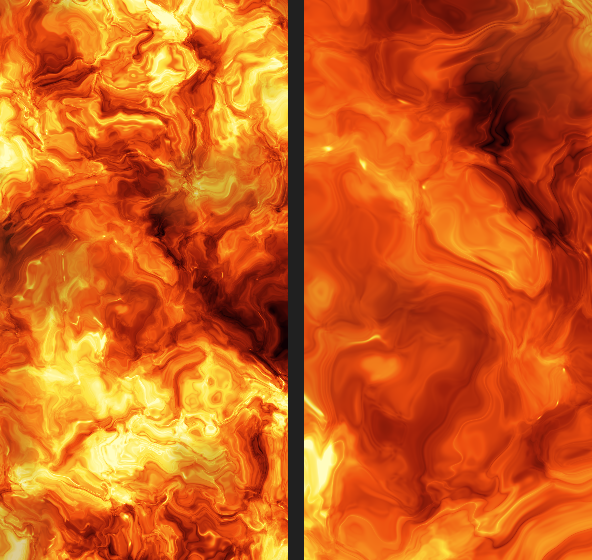
Left, the full canvas; right, a detail of the centre.
Give the GLSL for this texture, as a Shadertoy shader.

```glsl
const vec3 FLAME[7] = vec3[7](
    vec3(0.06, 0.00, 0.01), vec3(0.32, 0.04, 0.02), vec3(0.64, 0.13, 0.04),
    vec3(0.93, 0.30, 0.06), vec3(0.97, 0.58, 0.13), vec3(0.99, 0.89, 0.25),
    vec3(1.00, 0.99, 0.74));
const float HEAT_STOPS[7] = float[7](-2.7, -1.8, -0.9, -0.05, 0.7, 1.37, 2.35);
const vec3 SMOKE = vec3(0.50, 0.29, 0.11);

float hash(vec2 p) {
    return fract(sin(dot(p, vec2(127.1, 311.7))) * 43758.5);
}

float valueNoise(vec2 p) {
    vec2 cell = floor(p);
    vec2 f = fract(p);
    f = f * f * (3.0 - 2.0 * f);
    float low = mix(hash(cell), hash(cell + vec2(1.0, 0.0)), f.x);
    float high = mix(hash(cell + vec2(0.0, 1.0)), hash(cell + vec2(1.0)), f.x);
    return mix(low, high, f.y);
}

// Normalised fractal noise, each octave rotated against the last
float fbm(vec2 p, int octaves, float gain) {
    const mat2 turn = mat2(1.6, 1.2, -1.2, 1.6);
    float sum = 0.0, total = 0.0, weight = 1.0;
    for (int i = 0; i < octaves; i++) {
        sum += weight * valueNoise(p);
        total += weight;
        weight *= gain;
        p = turn * p + vec2(17.3, 9.1);
    }
    return sum / total;
}

vec2 swirl(vec2 p, float frequency, float strength) {
    vec2 s = p * frequency;
    vec2 offset = vec2(fbm(s + 31.7, 4, 0.5), fbm(s + 74.2, 4, 0.5)) - 0.5;
    return p + strength * offset;
}

// Noise as a deviation from its mean, in units of its spread
float score(float value, float spread) {
    return (value - 0.5) / spread;
}

float contour(float value, float level, float width) {
    return exp(-abs(value - level) / width);
}

// Small glowing specks scattered over a jittered grid
float sparks(vec2 p, float density, float chance) {
    vec2 grid = p * density;
    vec2 home = floor(grid);
    float glow = 0.0;
    for (int y = -1; y <= 1; y++) {
        for (int x = -1; x <= 1; x++) {
            vec2 cell = home + vec2(x, y);
            vec2 centre = cell + vec2(hash(cell + 3.1), hash(cell + 8.7));
            float radius = mix(0.05, 0.16, hash(cell + 5.3));
            vec2 d = (grid - centre) / radius;
            glow += step(hash(cell + 12.9), chance) * exp(-dot(d, d));
        }
    }
    return glow;
}

float heatAt(vec2 p) {
    vec2 bent = swirl(p, 4.0, 0.35);
    vec2 curled = swirl(bent, 11.0, 0.22);
    float broad = score(fbm(bent * vec2(3.2, 3.7) + 5.0, 4, 0.5), 0.132);
    float detail = score(fbm(curled * 11.0 + 41.0, 5, 0.6), 0.116);

    // Calm patches stay soft, rough ones carry curling filaments
    float rough = smoothstep(0.35, 0.65, fbm(p * 5.0 + 63.0, 3, 0.5));
    float veins = fbm(curled * 7.0 + 22.0, 5, 0.5);
    float bright = contour(veins, 0.54, 0.016) + 0.6 * contour(veins, 0.38, 0.012);
    float dark = contour(veins, 0.46, 0.018) + 0.6 * contour(veins, 0.62, 0.012);

    float heat = 0.85 * broad + mix(0.36, 0.56, rough) * detail;
    heat += mix(0.2, 0.8, rough) * (bright - dark);
    return heat + 1.5 * sparks(curled, 15.0, 0.2);
}

vec3 flameColor(float heat) {
    vec3 color = FLAME[0];
    for (int i = 1; i < 7; i++) {
        float span = HEAT_STOPS[i] - HEAT_STOPS[i - 1];
        float blend = clamp((heat - HEAT_STOPS[i - 1]) / span, 0.0, 1.0);
        color = mix(color, FLAME[i], blend);
    }
    return color;
}

void mainImage(out vec4 fragColor, in vec2 fragCoord) {
    vec2 p = fragCoord / iResolution.x;
    vec3 color = flameColor(heatAt(p));

    // Thin brown smoke veils
    float veil = smoothstep(0.56, 0.76, fbm(p * 3.0 + 91.0, 4, 0.5));
    color = mix(color, SMOKE, 0.28 * veil);
    fragColor = vec4(color, 1.0);
}
```
